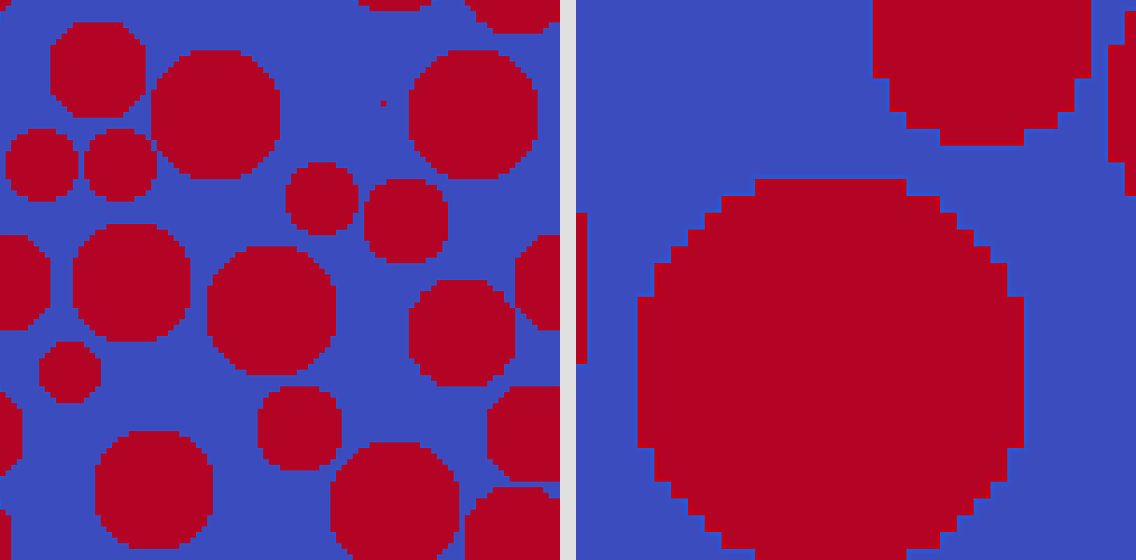
Left: the whole. Right: its middle third, enlarged.
Write a WebGL 2 fragment shader that draws this pattern.

```glsl
#version 300 es
precision highp float;
// Draws scattered, non-overlapping red discs of mixed size on blue, stepped on a coarse wrapping grid.

#define CELLS 100.0      // grid cells across the canvas
#define DISCS 17         // large and small discs, followed by one speck
#define TRIES 900        // upper limit of placement attempts
#define PATIENCE 80      // misses before a disc loses one cell of radius
#define SIZE_MAX 11.0    // cap on the radius, in whole cells
#define SIZE_START 12.25 // uncapped radius of the first disc
#define SIZE_STEP 0.41   // decrease of radius from disc to disc
#define GAP 0.3          // least clearance between discs, in cells
#define SEED 11u
#define HALO 0.7         // width of the edge overshoot, in cells
#define OVERSHOOT 0.4    // strength of the edge overshoot

uniform vec2 u_resolution;
out vec4 fragColor;

const vec3 BLUE = vec3(0.230, 0.300, 0.750);
const vec3 RED = vec3(0.706, 0.016, 0.150);

vec3 discs[DISCS + 1];   // centre in xy, radius in z
int placed = 0;

// Integer hash
uint hash(uint n) {
    n = n * 747796405u + 2891336453u;
    n = ((n >> ((n >> 28u) + 4u)) ^ n) * 277803737u;
    return (n >> 22u) ^ n;
}

// A whole cell chosen at random
vec2 randomCell(uint n) {
    uint h = hash(n + SEED * 4096u);
    return floor(vec2(h & 65535u, h >> 16u) / 65536.0 * CELLS);
}

// Shortest offset on the wrapping grid
vec2 wrapOffset(vec2 d) {
    return d - CELLS * floor(d / CELLS + 0.5);
}

// Whole cells plus a fraction that gives each disc flat sides
float radiusOf(int k) {
    if (k >= DISCS) return 0.5;
    float size = floor(min(SIZE_MAX, SIZE_START - SIZE_STEP * float(k)));
    return size + (size < 7.0 ? 0.5 : 0.95);
}

bool isFree(vec2 centre, float radius) {
    for (int j = 0; j < placed; j++) {
        vec2 d = wrapOffset(centre - discs[j].xy);
        float reach = radius + discs[j].z + GAP;
        if (dot(d, d) < reach * reach) return false;
    }
    return true;
}

// Random placement, largest first
void scatterDiscs() {
    float radius = radiusOf(0);
    int misses = 0;
    for (int i = 0; i < TRIES; i++) {
        vec2 centre = randomCell(uint(i));
        if (isFree(centre, radius)) {
            discs[placed] = vec3(centre, radius);
            placed++;
            if (placed > DISCS) break;
            radius = radiusOf(placed);
            misses = 0;
        } else if (++misses % PATIENCE == 0) {
            radius = max(radius - 1.0, 0.5);
        }
    }
}

// 1 for a cell inside any disc, otherwise 0
float cellMask(vec2 cell) {
    for (int j = 0; j < placed; j++) {
        vec2 d = wrapOffset(cell - discs[j].xy);
        if (dot(d, d) <= discs[j].z * discs[j].z) return 1.0;
    }
    return 0.0;
}

// Blend four cells across borders of the given width
float blendCells(vec4 m, vec2 f, float width) {
    vec2 w = clamp((f - 0.5) / width + 0.5, 0.0, 1.0);
    return mix(mix(m.x, m.y, w.x), mix(m.z, m.w, w.x), w.y);
}

void main() {
    float side = min(u_resolution.x, u_resolution.y);
    vec2 p = gl_FragCoord.xy / side * CELLS - 0.5;
    vec2 cell = floor(p);
    vec2 f = p - cell;
    scatterDiscs();

    vec2 e = vec2(1.0, 0.0);
    vec4 mask = vec4(cellMask(cell), cellMask(cell + e.xy),
                     cellMask(cell + e.yx), cellMask(cell + e.xx));

    // Crisp steps with a slight contrast rim
    float crisp = blendCells(mask, f, min(CELLS / side, 1.0));
    float soft = blendCells(mask, f, HALO);
    float cover = crisp + OVERSHOOT * (crisp - soft);
    fragColor = vec4(clamp(mix(BLUE, RED, cover), 0.0, 1.0), 1.0);
}
```
